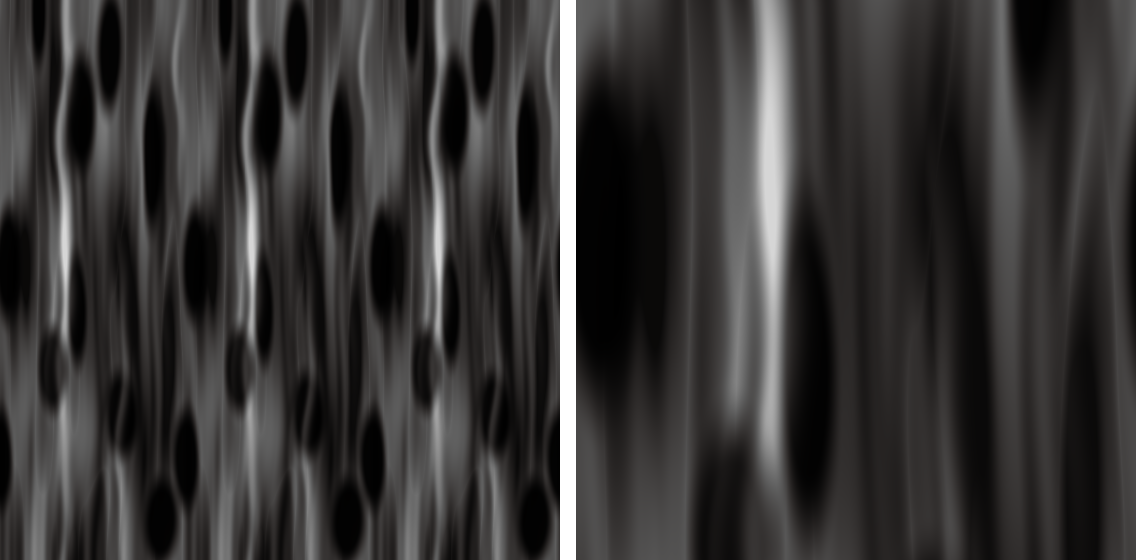
Left, the full canvas; right, a detail of the centre.
A three.js fragment shader for this pattern:

```glsl
// Draws tall grey fibres with bright strands and dark hollows, repeated across.
varying vec2 vUv;

#define TILES 3.0        // repeats across the canvas
#define BASE 0.215       // mean grey of the fibres
#define CONTRAST 0.82    // swing of the fibre grey
#define SWAY 0.055       // sideways bend, in tile widths
#define STRANDS 6
#define STRAND_GLOW 0.5  // brightness of the main strand
#define STRAND_WIDTH 0.034
#define HOLLOWS 10
#define HOLLOW_SIZE vec2(0.045, 0.065)

float hash(vec2 p) {
  vec3 q = fract(vec3(p.xyx) * 0.1031);
  q += dot(q, q.yzx + 33.33);
  return fract((q.x + q.y) * q.z);
}

// Value noise whose cells repeat across one tile
float tileNoise(vec2 p, vec2 cells, float seed) {
  p *= cells;
  vec2 i = floor(p);
  vec2 f = p - i;
  f = f * f * (3.0 - 2.0 * f);
  float x0 = mod(i.x, cells.x);
  float x1 = mod(i.x + 1.0, cells.x);
  float y = i.y + seed * 17.0;
  float low = mix(hash(vec2(x0, y)), hash(vec2(x1, y)), f.x);
  float high = mix(hash(vec2(x0, y + 1.0)), hash(vec2(x1, y + 1.0)), f.x);
  return mix(low, high, f.y);
}

// Shortest signed distance across the repeating tile
float wrapped(float d) {
  return fract(d + 0.5) - 0.5;
}

// Soft body, finer streaks and thin creases
float fibres(vec2 p) {
  float body = 0.6 * tileNoise(p, vec2(9.0, 4.0), 1.0)
             + 0.26 * tileNoise(p, vec2(19.0, 5.0), 2.0)
             + 0.14 * tileNoise(p, vec2(37.0, 6.0), 3.0);
  float crease = 1.0 - abs(2.0 * tileNoise(p, vec2(13.0, 3.0), 4.0) - 1.0);
  return BASE + CONTRAST * (body - 0.5) + 0.07 * (pow(crease, 6.0) - 0.2);
}

// Remaining light after all hollows are cut out
float hollows(vec2 p) {
  float light = 1.0;
  for (int i = 0; i < HOLLOWS; i++) {
    float k = float(i);
    vec2 center = fract(vec2(0.58, 0.91) + k * vec2(0.41, 0.27));
    vec2 radius = HOLLOW_SIZE
                * (1.0 + vec2(hash(vec2(k, 5.0)), hash(vec2(k, 9.0))));
    vec2 d = vec2(wrapped(p.x - center.x), p.y - center.y) / radius;
    light *= smoothstep(0.65, 1.35, length(d));
  }
  return light;
}

// One long main strand, then shorter and fainter ones
float strands(vec2 p) {
  float glow = 0.0;
  for (int i = 0; i < STRANDS; i++) {
    float k = float(i);
    float center = 0.34 + 0.31 * k
                 + 0.016 * sin(p.y * 15.0 + k * 2.1)
                 + 0.009 * sin(p.y * 31.0 + k * 4.3);
    float width = STRAND_WIDTH * (i == 0 ? 1.0 : 0.72);
    float d = wrapped(p.x - center) / width;
    d *= d < 0.0 ? 1.35 : 0.85;
    float reach = i == 0 ? 0.42 : 0.24;
    float along = (p.y - fract(0.65 + 0.6 * k)) / reach;
    float fade = exp(-along * along);
    fade = i == 0 ? mix(0.38, 1.0, fade) : fade;
    float streak = 0.8 + 0.4 * tileNoise(p, vec2(41.0, 7.0), 6.0 + k);
    glow += STRAND_GLOW / (1.0 + 0.7 * k) * fade * streak * exp(-d * d);
  }
  return glow;
}

void main() {
  vec2 p = vec2(vUv.x * TILES, vUv.y);
  vec2 bent = p;
  bent.x += SWAY * (tileNoise(p, vec2(3.0, 4.0), 12.0) - 0.5)
          + 0.012 * (tileNoise(p, vec2(11.0, 9.0), 13.0) - 0.5);

  float grey = max(fibres(bent), 0.035) * mix(0.03, 1.0, hollows(bent));
  grey += strands(p) * mix(0.55, 1.0, hollows(bent));
  grey = min(grey, 0.84);

  // Shadows lean slightly warm
  vec3 tint = mix(vec3(1.07, 0.98, 0.95), vec3(1.0), smoothstep(0.05, 0.4, grey));
  gl_FragColor = vec4(grey * tint, 1.0);
}
```
